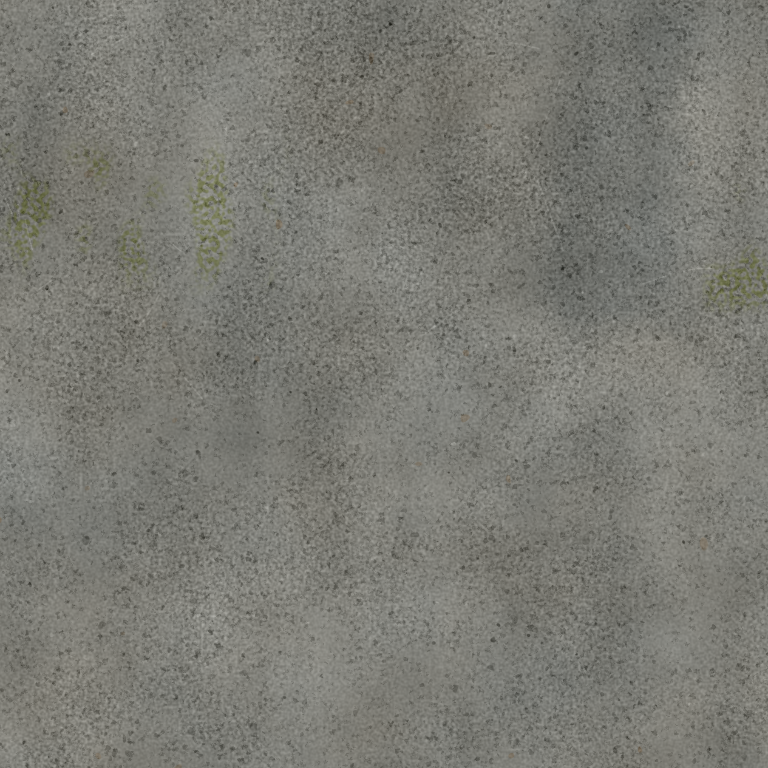
A three.js fragment shader for this texture:

```glsl
// Weathered concrete: cloudy grey cement with fine grain, scattered dark pits,
// damp stains, thin scratches, ochre flecks and a little moss.
// Built from gradient noise and jittered cells, in units of the canvas.
varying vec2 vUv;

const vec3 CEMENT = vec3(0.499, 0.498, 0.472);
const vec3 MOSS = vec3(0.40, 0.42, 0.23);
const vec3 OCHRE = vec3(0.46, 0.39, 0.30);
const vec3 WARM_SHIFT = vec3(0.022, 0.002, -0.018);

vec3 hash3(vec2 p) {
  vec3 q = fract(p.xyx * vec3(0.1031, 0.1030, 0.0973));
  q += dot(q, q.yxz + 33.33);
  return fract((q.xxy + q.yzz) * q.zyx);
}

float cornerSlope(vec2 corner, vec2 offset) {
  float angle = 6.2832 * hash3(corner).x;
  return dot(vec2(cos(angle), sin(angle)), offset);
}

float gradientNoise(vec2 p) {
  vec2 i = floor(p);
  vec2 f = p - i;
  vec2 w = f * f * f * (f * (f * 6.0 - 15.0) + 10.0);
  vec2 e = vec2(1.0, 0.0);
  float low = mix(cornerSlope(i, f), cornerSlope(i + e, f - e), w.x);
  float high = mix(cornerSlope(i + e.yx, f - e.yx), cornerSlope(i + 1.0, f - 1.0), w.x);
  return mix(low, high, w.y);
}

float fbm(vec2 p) {
  float sum = 0.0;
  float amplitude = 0.5;
  for (int i = 0; i < 5; i++) {
    sum += amplitude * gradientNoise(p);
    p = p * 2.03 + 17.3;
    amplitude *= 0.55;
  }
  return sum;
}

// Irregular spots, one per jittered cell; density is the share of filled cells.
float speckles(vec2 uv, float cells, float density, float maxRadius, float seed) {
  vec2 p = uv * cells + seed;
  vec2 wobble = vec2(gradientNoise(p * 2.3), gradientNoise(p * 2.3 + 41.0));
  vec2 home = floor(p);
  float softness = 0.001 * cells;
  float cover = 0.0;
  for (int y = -1; y <= 1; y++) {
    for (int x = -1; x <= 1; x++) {
      vec2 cell = home + vec2(float(x), float(y));
      vec3 rnd = hash3(cell);
      float rank = rnd.z / max(density, 0.001);
      float radius = maxRadius * mix(1.0, 0.4, rank);
      float d = length(p + wobble * maxRadius * 1.4 - cell - rnd.xy);
      float spot = 1.0 - smoothstep(radius - softness, radius + softness, d);
      cover = max(cover, spot * step(rank, 1.0) * mix(0.5, 1.0, rnd.x));
    }
  }
  return cover;
}

// Soft-edged box: 1 inside, falling to 0 over the feather width.
float softBox(vec2 p, vec2 center, vec2 extent, float feather) {
  vec2 d = abs(p - center) - extent;
  return 1.0 - smoothstep(-feather, feather, max(d.x, d.y));
}

float scratches(vec2 uv) {
  vec2 p = uv + 0.03 * vec2(gradientNoise(uv * 7.0), gradientNoise(uv * 7.0 + 23.0));
  float cover = 0.0;
  for (int i = 0; i < 14; i++) {
    vec3 place = hash3(vec2(float(i) * 7.0 + 3.0, 91.0));
    float angle = 3.1416 * place.z;
    vec2 along = vec2(cos(angle), sin(angle));
    vec2 q = p - vec2(place.x, mix(0.45, 0.95, place.y));
    float reach = mix(0.02, 0.07, place.x);
    float d = length(q - along * clamp(dot(q, along), -reach, reach));
    cover = max(cover, 1.0 - smoothstep(0.0003, 0.0016, d));
  }
  return cover * smoothstep(-0.30, 0.20, gradientNoise(uv * 45.0));
}

float mossCover(vec2 uv) {
  vec2 p = uv + 0.03 * vec2(gradientNoise(uv * 12.0), gradientNoise(uv * 12.0 + 9.0));
  float region = softBox(p, vec2(0.18, 0.72), vec2(0.17, 0.08), 0.03);
  region = max(region, softBox(p, vec2(0.98, 0.68), vec2(0.045, 0.075), 0.02));
  float strands = smoothstep(0.0, 0.28, gradientNoise(uv * vec2(20.0, 9.0) + 5.0));
  float crumbs = smoothstep(-0.20, 0.25, gradientNoise(uv * 140.0));
  return region * strands * crumbs;
}

void main() {
  vec2 uv = vUv;

  // Broad cloudiness, mottling and damp vertical stains
  float cloud = fbm(uv * 3.2 + 4.0);
  float mottle = fbm(uv * vec2(16.0, 13.0) + 60.0);
  float wear = fbm(uv * 6.0 + 31.0);
  float streak = gradientNoise(uv * vec2(13.0, 2.5) + 8.0);
  vec2 ragged = uv + 0.09 * vec2(fbm(uv * 9.0), fbm(uv * 9.0 + 50.0));
  float damp = softBox(ragged, vec2(0.80, 0.80), vec2(0.085, 0.22), 0.04);
  float pale = softBox(ragged, vec2(0.80, 0.50), vec2(0.13, 0.07), 0.05);
  float tone = 0.145 * cloud + 0.065 * mottle + 0.032 * streak - 0.045 * damp + 0.024 * pale;

  // Fine grain, rougher where the surface is worn
  float roughness = clamp(1.0 + 2.2 * wear + 0.4 * (uv.y - 0.5), 0.4, 1.7);
  float grain = 0.085 * gradientNoise(uv * 185.0) + 0.095 * gradientNoise(uv * 271.0 + 70.0);
  tone += mix(1.0, roughness, 0.7) * grain;

  // Pits from dust-fine to coarse, then a few black holes
  tone -= 0.090 * speckles(uv, 170.0, 0.42 * roughness, 0.43, 11.0);
  tone -= 0.115 * speckles(uv, 98.0, 0.32 * roughness, 0.32, 207.0);
  tone -= 0.110 * speckles(uv, 42.0, 0.16 * roughness, 0.18, 401.0);
  tone -= 0.220 * speckles(uv, 29.0, 0.07, 0.08, 613.0);

  // Pale chips and scratches
  tone += 0.10 * speckles(uv, 42.0, 0.05, 0.12, 809.0);
  tone += 0.070 * scratches(uv);

  // Colour: drifting warmth, ochre flecks and moss
  vec3 color = CEMENT + tone + WARM_SHIFT * (fbm(uv * 4.0 + 77.0) - 0.35 * damp);
  color = mix(color, OCHRE + tone, 0.6 * speckles(uv, 19.0, 0.06, 0.12, 951.0));
  color = mix(color, MOSS + 0.7 * tone, 0.7 * mossCover(uv));
  gl_FragColor = vec4(clamp(color, 0.0, 1.0), 1.0);
}
```
